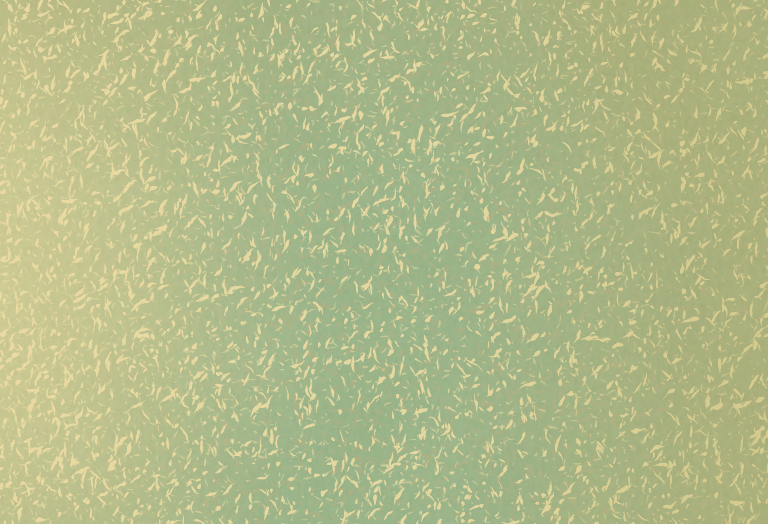
Give the GLSL for this texture, as a Shadertoy shader.

```glsl
// Crinkled green foil with cream flecks, lit by a warm glow from the left.
// Tapered, bent strokes are scattered on jittered grids in several layers,
// over a soft colour gradient mottled with gradient noise.

const vec3 GREEN = vec3(0.605, 0.705, 0.540);
const vec3 OLIVE = vec3(0.665, 0.690, 0.485);
const vec3 GLOW  = vec3(0.825, 0.805, 0.590);
const vec3 DULL  = vec3(0.715, 0.690, 0.510);
const vec3 CREAM = vec3(0.935, 0.865, 0.640);
const vec3 SAND  = vec3(0.835, 0.790, 0.540);

const float FLECK_CELLS = 36.0;    // grid cells per canvas height
const float FLECK_WIDTH = 0.105;   // half width in cells
const float FLECK_LEAN  = 0.22;    // mean tilt from the vertical
const float FLECK_SPREAD = 1.5;    // range of tilts
const float WARP = 0.16;           // crinkle of the stroke paths
const float GRAIN = 0.022;         // strength of the fine mottling

vec2 hash22(vec2 p) {
    vec3 q = fract(vec3(p.xyx) * vec3(0.1031, 0.1030, 0.0973));
    q += dot(q, q.yzx + 33.33);
    return fract((q.xx + q.yz) * q.zy);
}

float cornerSlope(vec2 cell, vec2 offset) {
    return dot(hash22(cell) * 2.0 - 1.0, offset);
}

float gradientNoise(vec2 p) {
    vec2 i = floor(p), f = fract(p);
    vec2 u = f * f * f * (f * (f * 6.0 - 15.0) + 10.0);
    vec2 e = vec2(1.0, 0.0);
    float low = mix(cornerSlope(i, f), cornerSlope(i + e, f - e), u.x);
    float high = mix(cornerSlope(i + e.yx, f - e.yx),
                     cornerSlope(i + e.xx, f - e.xx), u.x);
    return mix(low, high, u.y);
}

// Coverage of one layer of tapered strokes.
float flecks(vec2 p, float cells, float spread, float density, float seed) {
    vec2 q = p * cells + seed * 17.3;
    float edge = 0.65 * cells / iResolution.y;
    q += WARP * vec2(gradientNoise(q * 2.1), gradientNoise(q * 2.1 + 41.0));
    float ragged = 1.0 + 0.9 * gradientNoise(q * 3.3 + 9.0);
    vec2 home = floor(q);
    float cover = 0.0;
    for (int y = -1; y <= 1; y++)
    for (int x = -1; x <= 1; x++) {
        vec2 cell = home + vec2(x, y);
        vec2 place = hash22(cell + seed * 5.1 + 100.0);
        vec2 shape = hash22(cell + seed * 7.7 + 300.0);
        vec2 kind = hash22(cell + seed * 3.9 + 500.0);
        float angle = FLECK_LEAN + (shape.x + kind.y - 1.0) * spread;
        float c = cos(angle), s = sin(angle);
        vec2 d = q - cell - place;
        d = vec2(c * d.x - s * d.y, s * d.x + c * d.y);
        d.x += (place.x - 0.5) * 0.9 * d.y * d.y;
        float halfLength = mix(0.22, 0.78, shape.y * shape.y);
        float t = clamp(d.y / halfLength, -1.0, 1.0);
        float taper = (1.0 - t * t) * (1.0 + 0.6 * t * sign(place.y - 0.5));
        float width = FLECK_WIDTH * mix(0.55, 1.25, kind.y) * taper * ragged;
        float stroke = 1.0 - smoothstep(-edge, edge, abs(d.x) - width);
        // Fade the ends, where the stroke is thinner than the smoothing.
        stroke *= smoothstep(0.0, 0.3, 1.0 - abs(t));
        cover = max(cover, stroke * step(kind.x, density));
    }
    return cover;
}

void mainImage(out vec4 fragColor, in vec2 fragCoord) {
    vec2 uv = fragCoord / iResolution.xy;
    vec2 p = fragCoord / iResolution.y;

    // Broad light: glow at the left, olive at the right and along the top.
    float patches = gradientNoise(p * 5.0 + 3.0);
    float glow = 1.0 - smoothstep(0.0, 0.75,
        length((p - vec2(-0.06, 0.45)) * vec2(1.0, 0.72)));
    float right = smoothstep(0.52, 1.0, uv.x + 0.05 * patches);
    float top = smoothstep(0.55, 1.05, uv.y);
    float warm = smoothstep(0.42, 0.0, uv.x);
    vec3 color = mix(GREEN, OLIVE, clamp(right + 0.45 * top + 0.6 * warm, 0.0, 1.0));
    color = mix(color, GLOW, 0.9 * glow);

    // Fine mottling of the ground.
    float grain = gradientNoise(p * vec2(95.0, 60.0))
                + 0.7 * gradientNoise(p * 150.0 + 20.0);
    color += GRAIN * grain + 0.012 * patches;

    // Dull creases lie below the bright flecks.
    float dull = max(flecks(p, FLECK_CELLS * 0.9, 2.4, 0.85, 1.0),
                     flecks(p, FLECK_CELLS * 1.5, 2.6, 0.70, 2.0));
    color = mix(color, mix(DULL, GLOW, glow), 0.5 * dull);

    // Bright flecks, denser in the glow and fainter toward the right.
    float density = 0.50 + 0.30 * glow + 0.25 * patches;
    float bright = max(flecks(p, FLECK_CELLS, FLECK_SPREAD, density, 3.0),
                       flecks(p, FLECK_CELLS * 1.2, FLECK_SPREAD, density, 4.0));
    float specks = flecks(p, FLECK_CELLS * 1.9, 2.6, density, 5.0);
    bright = max(bright, 0.6 * specks);
    vec3 shine = mix(CREAM, SAND, 0.75 * right);
    color = mix(color, shine, 0.88 * bright);

    fragColor = vec4(clamp(color, 0.0, 1.0), 1.0);
}
```
